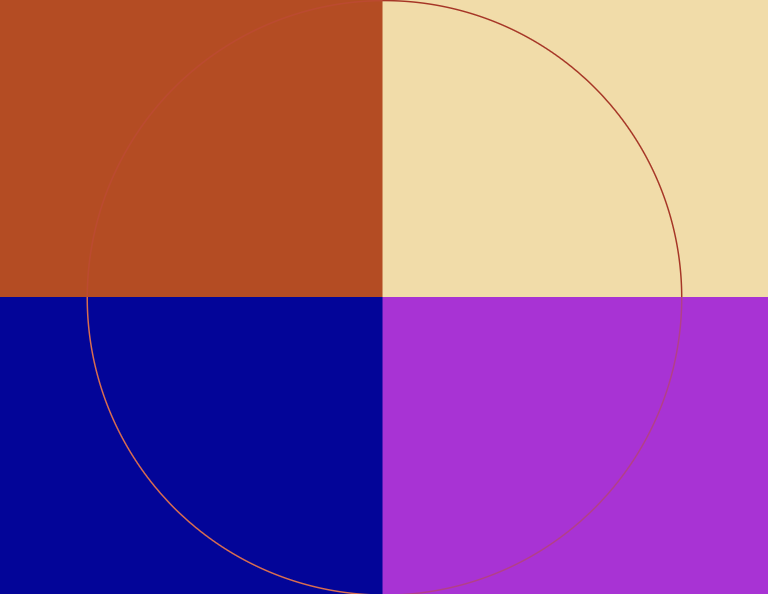
Write a Shadertoy shader that draws this background.

```glsl
// Four flat colour quadrants crossed by one thin circle.
// Half-plane masks blend the quadrants; a ring distance draws the circle,
// whose tint changes from quadrant to quadrant.

const vec3 RUST   = vec3(0.705, 0.300, 0.137);
const vec3 CREAM  = vec3(0.945, 0.863, 0.663);
const vec3 NAVY   = vec3(0.012, 0.020, 0.596);
const vec3 VIOLET = vec3(0.660, 0.200, 0.830);

// Line tints, one per quadrant
const vec3 LINE_RUST   = vec3(0.735, 0.290, 0.190);
const vec3 LINE_CREAM  = vec3(0.650, 0.210, 0.150);
const vec3 LINE_NAVY   = vec3(0.850, 0.430, 0.310);
const vec3 LINE_VIOLET = vec3(0.700, 0.250, 0.530);

// Antialiased step: 0 below zero, 1 above, over one pixel
float coverage(float signedDist, float pixel) {
    return clamp(signedDist / pixel + 0.5, 0.0, 1.0);
}

// Picks among four colours; side.x runs left to right, side.y bottom to top
vec3 quadrants(vec2 side, vec3 topLeft, vec3 topRight, vec3 lowLeft, vec3 lowRight) {
    return mix(mix(lowLeft, lowRight, side.x), mix(topLeft, topRight, side.x), side.y);
}

// Distance to a circular line of the given half width, negative inside it
float ringDistance(vec2 p, vec2 center, float radius, float halfWidth) {
    return abs(length(p - center) - radius) - halfWidth;
}

void mainImage(out vec4 fragColor, in vec2 fragCoord) {
    // Units of canvas height, centred on the canvas
    float pixel = 1.0 / iResolution.y;
    vec2 p = (fragCoord - 0.5 * iResolution.xy) * pixel;

    // Quadrants, with the upright edge slightly left of centre
    vec2 cross = vec2(-0.0025, 0.0);
    vec2 side = vec2(coverage(p.x - cross.x, pixel), coverage(p.y - cross.y, pixel));
    vec3 color = quadrants(side, RUST, CREAM, NAVY, VIOLET);

    // Circle, just clipped by the lower edge
    vec3 lineColor = quadrants(side, LINE_RUST, LINE_CREAM, LINE_NAVY, LINE_VIOLET);
    float ring = ringDistance(p, vec2(0.0008, -0.0014), 0.5004, 0.00125);
    color = mix(color, lineColor, coverage(-ring, pixel));

    fragColor = vec4(color, 1.0);
}
```
